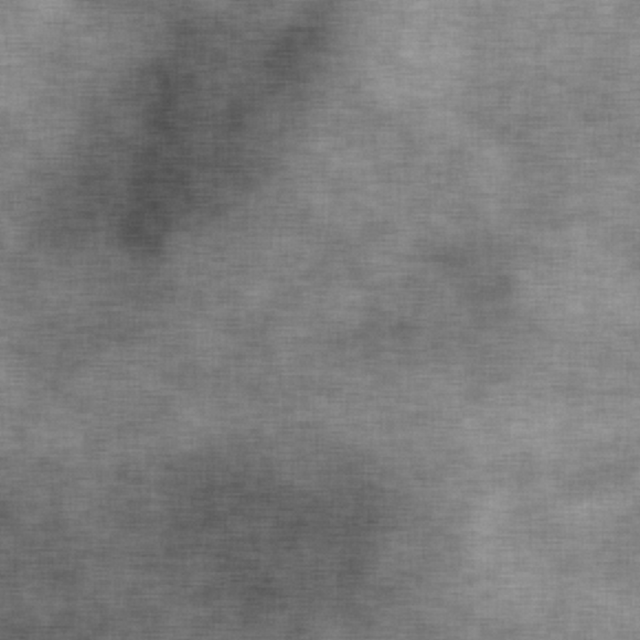
A WebGL 1 fragment shader for this texture:

```glsl
precision highp float;

uniform vec2 u_resolution;

const float LEFT_GRAY = 0.497;
const float RIGHT_GRAY = 0.543;

float hash(vec2 p) {
  vec3 q = fract(vec3(p.xyx) * 0.1031);
  q += dot(q, q.yzx + 33.33);
  return fract((q.x + q.y) * q.z);
}

// Smooth value noise, centred on zero
float noise(vec2 p) {
  vec2 cell = floor(p);
  vec2 f = fract(p);
  f = f * f * f * (f * (f * 6.0 - 15.0) + 10.0);
  float low = mix(hash(cell), hash(cell + vec2(1.0, 0.0)), f.x);
  float high = mix(hash(cell + vec2(0.0, 1.0)), hash(cell + 1.0), f.x);
  return mix(low, high, f.y) - 0.5;
}

// Layered noise, rotated per octave to hide the lattice
float fbm(vec2 p, float gain) {
  mat2 turn = mat2(0.8, 0.6, -0.6, 0.8);
  float sum = 0.0;
  float weight = 1.0;
  float total = 0.0;
  for (int i = 0; i < 5; i++) {
    sum += weight * noise(p);
    total += weight;
    weight *= gain;
    p = turn * p * 2.03 + 17.3;
  }
  return sum / total;
}

// Soft elliptical stain whose long axis lies at the given angle
float stain(vec2 p, vec2 center, vec2 radius, float angle) {
  vec2 d = p - center;
  float c = cos(angle);
  float s = sin(angle);
  vec2 q = vec2(c * d.x + s * d.y, c * d.y - s * d.x) / radius;
  return exp(-dot(q, q));
}

// Broad light and shade
float shading(vec2 p) {
  float tone = mix(LEFT_GRAY, RIGHT_GRAY, smoothstep(0.3, 0.9, p.x));
  tone += 0.045 * stain(p, vec2(0.02, 0.96), vec2(0.2, 0.15), 1.2);
  tone += 0.025 * stain(p, vec2(0.62, 0.95), vec2(0.2, 0.1), 1.0);

  // Upper stain with two streaks
  tone -= 0.095 * stain(p, vec2(0.32, 0.81), vec2(0.27, 0.15), 0.95);
  tone -= 0.050 * stain(p, vec2(0.26, 0.82), vec2(0.26, 0.035), 1.45);
  tone -= 0.065 * stain(p, vec2(0.48, 0.97), vec2(0.17, 0.045), 0.95);
  tone -= 0.040 * stain(p, vec2(0.19, 0.67), vec2(0.11, 0.05), 0.1);

  // Lower stains and the faint diagonal band
  tone -= 0.100 * stain(p, vec2(0.43, 0.16), vec2(0.24, 0.13), -0.15);
  tone -= 0.080 * stain(p, vec2(0.08, 0.06), vec2(0.25, 0.16), 0.1);
  tone -= 0.055 * stain(p, vec2(0.0, 0.26), vec2(0.06, 0.09), 0.0);
  tone -= 0.040 * stain(p, vec2(0.73, 0.64), vec2(0.34, 0.09), 1.0);
  return tone;
}

// Fine fibres, mostly horizontal
float weave(vec2 p) {
  float across = noise(p * vec2(38.0, 250.0));
  float upright = noise(p * vec2(210.0, 32.0) + 41.0);
  float grain = noise(p * 290.0 + 83.0);
  return 0.036 * across + 0.018 * upright + 0.022 * grain;
}

void main() {
  vec2 uv = gl_FragCoord.xy / u_resolution;

  vec2 drift = vec2(fbm(uv * 5.0 + 3.0, 0.55), fbm(uv * 5.0 + 29.0, 0.55));
  float tone = shading(uv + 0.13 * drift);

  // Clouds, mottling and cloth texture
  tone += 0.075 * fbm(uv * 4.0 + 11.0, 0.5);
  tone += 0.125 * fbm(uv * vec2(13.0, 15.0) + 57.0, 0.68);
  tone += weave(uv);

  gl_FragColor = vec4(vec3(tone), 1.0);
}
```
